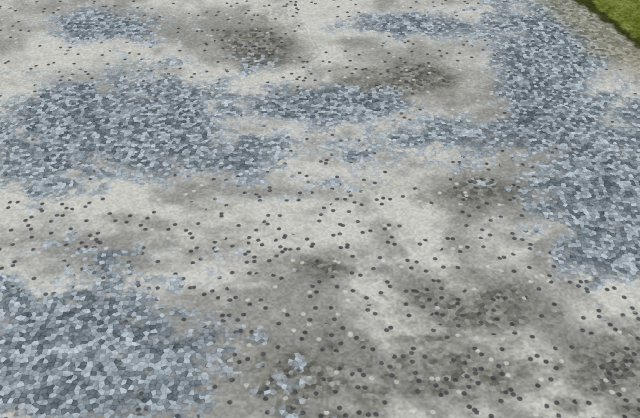
Reproduce this texture procedurally as a Shadertoy shader.

```glsl
// A worn gravel yard seen at a slant: pale dirt, blue-grey stone drifts, dark mud.
// Soft ellipses bent by noise place the patches; cellular noise on a ground plane
// in perspective gives the stones, and each pixel averages four samples.

const vec3 DIRT_PALE  = vec3(0.78, 0.78, 0.76);
const vec3 DIRT_DULL  = vec3(0.57, 0.57, 0.555);
const vec3 MUD        = vec3(0.41, 0.41, 0.39);
const vec3 GRAVEL     = vec3(0.52, 0.565, 0.60);
const vec3 LOOSE_DARK = vec3(0.27, 0.28, 0.29);
const vec3 SOIL       = vec3(0.55, 0.54, 0.47);
const vec3 GRASS      = vec3(0.43, 0.47, 0.22);

const float HORIZON = 2.2;         // height at which the ground would vanish
const float FORESHORTEN = 2.6;     // flattening of the ground plane
const float STONE_DENSITY = 155.0;
const float LOOSE_DENSITY = 110.0;
const float STONE_CONTRAST = 0.42;
const float GRIT_CONTRAST = 0.11;
const int SAMPLES = 2;             // per axis

// Patches: centre x, centre y, radius x, radius y, in canvas heights
const vec4 DRIFTS[10] = vec4[10](
    vec4(0.34, 0.69, 0.46, 0.13), vec4(0.10, 0.62, 0.25, 0.09),
    vec4(1.12, 0.67, 0.36, 0.08), vec4(1.45, 0.55, 0.20, 0.28),
    vec4(1.31, 0.90, 0.17, 0.20), vec4(0.18, 0.13, 0.42, 0.24),
    vec4(0.26, 0.935, 0.18, 0.045), vec4(0.96, 0.935, 0.22, 0.035),
    vec4(0.76, 0.74, 0.30, 0.05), vec4(1.35, 0.72, 0.20, 0.15));
const vec4 PUDDLES[8] = vec4[8](
    vec4(1.00, 0.80, 0.27, 0.07), vec4(0.63, 0.90, 0.12, 0.07),
    vec4(1.12, 0.54, 0.16, 0.055), vec4(1.47, 0.13, 0.20, 0.14),
    vec4(1.12, 0.13, 0.25, 0.10), vec4(0.80, 0.36, 0.10, 0.05),
    vec4(0.72, 0.10, 0.28, 0.12), vec4(1.20, 0.28, 0.25, 0.09));

vec2 hash2(vec2 p) {
    vec3 q = fract(p.xyx * vec3(0.1031, 0.1030, 0.0973));
    q += dot(q, q.yzx + 33.33);
    return fract((q.xx + q.yz) * q.zy);
}

float valueNoise(vec2 p) {
    vec2 i = floor(p), f = fract(p);
    f = f * f * (3.0 - 2.0 * f);
    float low = mix(hash2(i).x, hash2(i + vec2(1, 0)).x, f.x);
    float high = mix(hash2(i + vec2(0, 1)).x, hash2(i + vec2(1, 1)).x, f.x);
    return mix(low, high, f.y);
}

float layeredNoise(vec2 p) {
    float sum = 0.0, weight = 0.53;
    for (int i = 0; i < 4; i++) {
        sum += weight * valueNoise(p);
        p = mat2(1.9, 0.5, -0.5, 1.9) * p + 17.3;
        weight *= 0.5;
    }
    return sum;
}

// Nearest distance, second distance, random value of the nearest cell
vec3 cells(vec2 p) {
    vec2 base = floor(p);
    vec3 best = vec3(9.0, 9.0, 0.0);
    for (int y = -1; y <= 1; y++)
    for (int x = -1; x <= 1; x++) {
        vec2 cell = base + vec2(x, y);
        float d = length(cell + 0.1 + 0.8 * hash2(cell) - p);
        if (d < best.x) best = vec3(d, best.x, hash2(cell + 71.7).y);
        else best.y = min(best.y, d);
    }
    return best;
}

float ellipseField(vec2 p, vec4 e) {
    return 1.0 - length((p - e.xy) / e.zw);
}

vec3 surface(vec2 p) {
    vec2 ground = vec2(p.x - 0.77, FORESHORTEN) / (HORIZON - p.y);
    vec3 stone = cells(ground * STONE_DENSITY);
    vec3 loose = cells(ground * LOOSE_DENSITY + 40.0);
    float tone = stone.z - 0.5;
    float broad = layeredNoise(p * vec2(7.0, 13.0)) - 0.5;
    float fine = layeredNoise(p * vec2(24.0, 48.0) + 9.0) - 0.5;

    // Dirt, with streaks that turn downhill at the lower right
    float slope = 0.7 * smoothstep(0.6, 1.1, p.x) * smoothstep(0.6, 0.35, p.y);
    vec2 along = vec2(p.x * 4.0, (p.y + slope * (p.x - 0.8)) * 17.0);
    float streak = layeredNoise(along + 5.0) + 0.45 * fine;
    vec3 color = mix(DIRT_DULL, DIRT_PALE, smoothstep(0.22, 0.66, streak));

    // Mud and stone drifts
    float mudField = -9.0, driftField = -9.0;
    for (int i = 0; i < 8; i++) mudField = max(mudField, ellipseField(p, PUDDLES[i]));
    for (int i = 0; i < 10; i++) driftField = max(driftField, ellipseField(p, DRIFTS[i]));
    float ragged = 1.3 * broad + 1.1 * fine;
    float mud = smoothstep(-0.25, 0.75, mudField + ragged + 0.4 * tone);
    float drift = smoothstep(-0.12, 0.28, driftField + ragged + 0.55 * tone);
    color = mix(color, MUD, 0.8 * mud) + 0.24 * tone * mud;

    // Loose stones, most of them dark, on the open dirt
    float scatter = 0.88 - 0.12 * smoothstep(0.7, 0.2, p.y) - 0.25 * broad;
    float chip = smoothstep(0.42, 0.24, loose.x) * step(scatter, loose.z);
    vec3 chipColor = mix(LOOSE_DARK, DIRT_PALE, step(0.965, loose.z));
    color = mix(color, chipColor, 0.85 * chip);

    float gap = smoothstep(0.25, 0.0, stone.y - stone.x);
    vec3 gravel = GRAVEL + STONE_CONTRAST * tone - 0.09 * gap + 0.12 * fine;
    color = mix(color, gravel, 0.92 * drift);

    // Soil verge and grass in the far corner
    float verge = dot(p - vec2(1.39, 1.0), vec2(0.61, 0.79)) + 0.03 * fine;
    color = mix(color, SOIL + 0.2 * tone, 0.75 * smoothstep(-0.10, -0.04, verge + 0.06 * broad));
    color = mix(color, GRASS * 0.5, smoothstep(-0.012, 0.0, verge));
    color = mix(color, GRASS + 0.3 * fine + 0.1 * tone, smoothstep(0.003, 0.014, verge));

    return color + GRIT_CONTRAST * (valueNoise(ground * 330.0) - 0.5);
}

void mainImage(out vec4 fragColor, in vec2 fragCoord) {
    vec3 sum = vec3(0.0);
    for (int y = 0; y < SAMPLES; y++)
    for (int x = 0; x < SAMPLES; x++) {
        vec2 offset = (vec2(x, y) + 0.5) / float(SAMPLES) - 0.5;
        sum += surface((fragCoord + offset) / iResolution.y);
    }
    fragColor = vec4(clamp(sum / float(SAMPLES * SAMPLES), 0.0, 1.0), 1.0);
}
```
